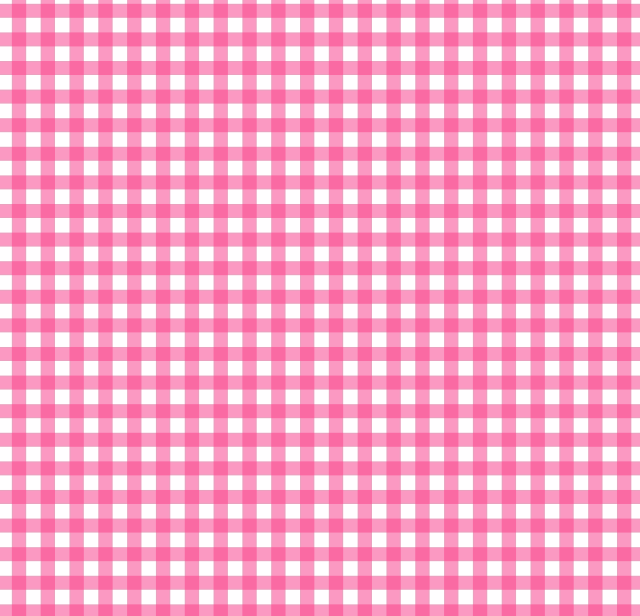
Give the GLSL for this pattern, as a WebGL 2 fragment shader.

```glsl
#version 300 es
precision highp float;

uniform vec2 u_resolution;
out vec4 fragColor;

const vec3 WHITE = vec3(1.0, 0.995, 1.0);
const vec3 LIGHT_PINK = vec3(0.985, 0.60, 0.76);
const vec3 DEEP_PINK = vec3(0.98, 0.415, 0.64);
const vec3 DULL_ROSE = vec3(0.92, 0.63, 0.75);

const vec2 REPEATS = vec2(22.21, 21.54);      // periods across and down
const vec2 FIRST_CENTRE = vec2(0.66, 0.378);  // first band from left and top, in periods
const vec2 BAND_WIDTH = vec2(0.498, 0.49);    // share of each period
const float RIM_WIDTH = 0.0018;               // share of the canvas

// Signed distance to the band edges, positive inside, in canvas units
vec2 bandDistance(vec2 uv, vec2 repeats, vec2 centre, vec2 width) {
  vec2 offset = abs(fract(uv * repeats - centre + 0.5) - 0.5);
  return (0.5 * width - offset) / repeats;
}

// Antialiased coverage of the region with positive distance
vec2 coverage(vec2 dist, vec2 pixel) {
  return clamp(dist / pixel + 0.5, 0.0, 1.0);
}

// Blend white, single-band and crossed-band colours
vec3 gingham(vec2 band, vec2 rim) {
  float single = dot(band, 1.0 - band.yx);
  float crossed = band.x * band.y;
  float open = (1.0 - band.x) * (1.0 - band.y);
  // Rims dull only where a single band borders white
  float dulled = clamp(dot(rim, 1.0 - band.yx), 0.0, single);
  return WHITE * open + DEEP_PINK * crossed
       + LIGHT_PINK * (single - dulled) + DULL_ROSE * dulled;
}

void main() {
  vec2 uv = gl_FragCoord.xy / u_resolution;
  uv.y = 1.0 - uv.y;  // measure rows from the top
  vec2 pixel = 1.0 / u_resolution;

  vec2 dist = bandDistance(uv, REPEATS, FIRST_CENTRE, BAND_WIDTH);
  vec2 band = coverage(dist, pixel);
  vec2 rim = band - coverage(dist - RIM_WIDTH, pixel);

  fragColor = vec4(gingham(band, rim), 1.0);
}
```
